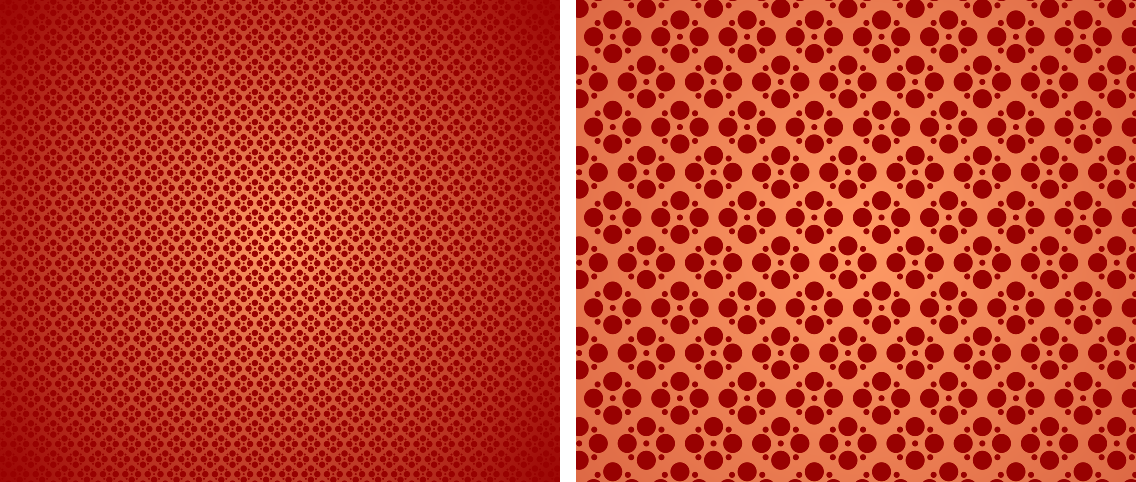
Left: the whole. Right: its middle third, enlarged.
Write a WebGL 1 fragment shader that draws this pattern.

```glsl
precision highp float;

uniform vec2 u_resolution;

// Layout: each cell holds two staggered clusters, one unit is a cell width
const float ASPECT = 0.859375;         // canvas height over width
const vec2 CELLS = vec2(25.0, 16.0);   // whole repeats across and down
const vec2 PHASE = vec2(0.38, 0.76);   // cluster centre inside the first cell

// Cluster
const float DOT_RADIUS = 0.142;
const vec2 DOT_OFFSET = vec2(0.285, 0.25);
const float SPECK_RADIUS = 0.045;
const vec2 SPECK_OFFSET = vec2(0.225, 0.205);
const float EDGE_SOFTNESS = 0.75;      // in pixels

// Glow
const float GLOW_RADIUS = 0.66;        // in canvas widths
const float EDGE_EASE = 0.04;          // band where the glow flattens to tile
const vec3 DOT_COLOR = vec3(0.597, 0.005, 0.005);
const vec3 GLOW_CENTER = vec3(1.0, 0.61, 0.40);
const vec3 GLOW_EDGE = vec3(0.60, 0.01, 0.01);

// Four dots around a speck, with four more specks on the diagonals
float clusterDistance(vec2 p) {
  vec2 q = abs(p);
  float dots = min(length(q - vec2(DOT_OFFSET.x, 0.0)),
                   length(q - vec2(0.0, DOT_OFFSET.y)));
  float specks = min(length(q), length(q - SPECK_OFFSET));
  return min(dots - DOT_RADIUS, specks - SPECK_RADIUS);
}

// Offset from the nearest point of a rectangular lattice
vec2 repeatCentered(vec2 p, vec2 period) {
  return mod(p + 0.5 * period, period) - 0.5 * period;
}

float patternDistance(vec2 uv) {
  vec2 period = vec2(1.0, ASPECT * CELLS.x / CELLS.y);
  vec2 p = (uv * CELLS - PHASE) * period;
  float aligned = clusterDistance(repeatCentered(p, period));
  float staggered = clusterDistance(repeatCentered(p + 0.5 * period, period));
  return min(aligned, staggered);
}

// Radial glow whose slope fades to zero at the borders
vec3 glowColor(vec2 uv) {
  vec2 extent = 0.5 * vec2(1.0, ASPECT);
  vec2 q = abs(uv - 0.5) * 2.0 * extent;
  vec2 inBand = max(q - extent + EDGE_EASE, 0.0);
  q -= inBand * inBand / (2.0 * EDGE_EASE);
  float t = clamp(length(q) / GLOW_RADIUS, 0.0, 1.0);
  return mix(GLOW_CENTER, GLOW_EDGE, t);
}

void main() {
  vec2 uv = gl_FragCoord.xy / u_resolution;
  float softness = EDGE_SOFTNESS * CELLS.x / u_resolution.x;
  float coverage = clamp(0.5 - patternDistance(uv) / softness, 0.0, 1.0);
  gl_FragColor = vec4(mix(glowColor(uv), DOT_COLOR, coverage), 1.0);
}
```
